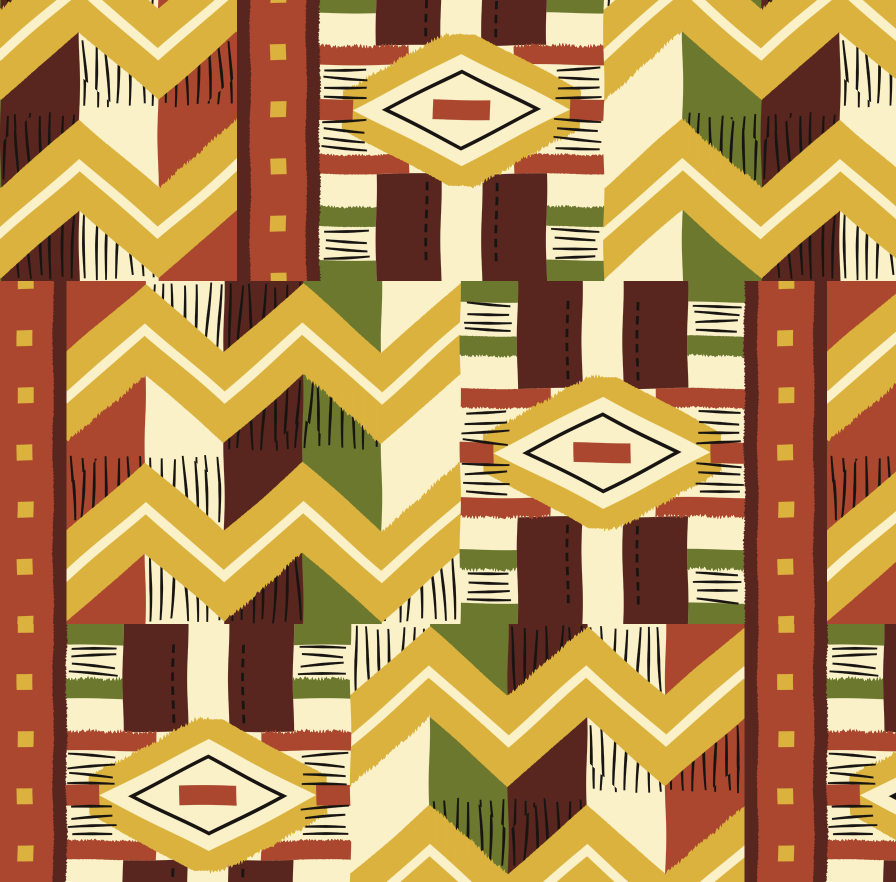
A Shadertoy shader for this pattern:

```glsl
// Patchwork of zigzag blocks, diamond medallions and dotted stripes in staggered rows.
#define CANVAS vec2(768.0, 756.0)
#define PERIOD 652.0
#define ROW_HEIGHT 294.0
#define COLUMN 67.5
#define ROUGHNESS 1.3
#define GOLD vec3(0.86, 0.70, 0.24)
#define CREAM vec3(0.98, 0.945, 0.79)
#define RED vec3(0.67, 0.28, 0.18)
#define BROWN vec3(0.345, 0.15, 0.12)
#define GREEN vec3(0.42, 0.47, 0.18)
#define INK vec3(0.09, 0.08, 0.07)

float edge;  // antialiasing width in design units

float hash(float n) { return fract(sin(n * 12.99) * 4375.85); }

// Dry brush edge built from layered sines
float bristle(float t) {
    return ROUGHNESS * (0.7 * sin(t * 1.7 + 3.0 * sin(t * 0.31))
        + 0.5 * sin(t * 2.6 + 2.0 * sin(t * 0.47)) + 0.5 * sin(t * 0.23));
}

float box(vec2 p, vec2 lo, vec2 hi) {
    vec2 d = max(lo - p, p - hi);
    return max(d.x, d.y);
}

void paint(inout vec3 c, vec3 ink, float d) {
    c = mix(c, ink, clamp(0.5 - d / edge, 0.0, 1.0));
}

// Uneven pen strokes: "along" runs from -reach to reach
float strokes(float across, float along, float spacing, float reach, float lean, float seed) {
    float id = floor(across / spacing) + seed * 17.0;
    float offset = (hash(id) - 0.5) * 2.4 + (hash(id + 5.3) - 0.5) * lean * along / reach;
    float d = abs(mod(across, spacing) - 0.5 * spacing - offset);
    float width = 1.25 - 0.5 * abs(along) / reach;
    return max(d - width, abs(along) - reach + 4.0 * hash(id + 9.1));
}

vec3 zigzagBlock(vec2 p, float seed) {
    float col = clamp(floor(p.x / COLUMN), 0.0, 4.0);
    float wave = 59.0 * abs(mod(p.x, 2.0 * COLUMN) / COLUMN - 1.0) - 29.5;
    float band = abs(p.y - wave) - 76.5;
    bool inner = band < 0.0;
    bool lower = p.y > wave;

    // Coloured columns
    vec3 c = RED;
    paint(c, CREAM, COLUMN - p.x);
    paint(c, BROWN, 2.0 * COLUMN - p.x);
    paint(c, GREEN, 3.0 * COLUMN - p.x);
    paint(c, CREAM, 4.0 * COLUMN - p.x);

    // Pen strokes behind the bands
    bool hatched = inner ? (col < 2.0 ? p.y > 0.0 : col < 4.0 && p.y < 0.0)
        : (col == 1.0 || col == 2.0 || (col == 4.0 && lower));
    float along = abs(p.y) - (inner ? 32.0 : 116.0);
    float hatch = strokes(p.x - col * COLUMN, along, COLUMN / 7.0, 30.0, 5.0,
        seed + col * 3.0 + (lower ? 1.0 : 2.0));
    if (hatched) paint(c, INK, hatch);

    // Gold bands, some edges dry-brushed, with a light centre line
    bool rough = inner ? (lower ? col == 4.0 : col == 0.0 || col == 3.0)
        : lower && col == 2.0;
    float wear = bristle(p.x + seed * 31.0) * (rough ? 1.0 : 0.1);
    paint(c, GOLD, (abs(band) - 39.0 + wear) * 0.75);
    paint(c, CREAM, (abs(band) - 5.3) * 0.75);
    return c;
}

vec3 medallion(vec2 p, float seed) {
    vec2 a = abs(p);
    float side = seed + 2.0 * sign(p.x) + 5.0 * sign(p.y);
    float wear = bristle(p.x + side * 23.0);
    float lowWear = p.y > 0.0 ? wear : 0.1 * wear;
    vec3 c = CREAM;

    // Cross bars and posts
    paint(c, GREEN, box(a, vec2(73, 129), vec2(130, 160)));
    paint(c, GREEN, box(a, vec2(73, 83.0 + 0.7 * (wear - lowWear)), vec2(130, 100.0 + lowWear)));
    paint(c, BROWN, box(a, vec2(17.5, 55), vec2(73, 160)));
    paint(c, RED, box(a, vec2(45, 38.5 + 0.6 * (wear - lowWear)), vec2(130, 55.0 + lowWear)));

    // Stitches
    vec2 stitch = vec2(a.x - 30.0, mod(a.y, 12.0) - 6.0);
    float dash = box(stitch, vec2(-1.2, -3.6), vec2(1.2, 3.6));
    paint(c, INK, max(dash, abs(a.y - 97.0) - 36.0));

    // Nested diamonds
    float hexagon = (a.y - 65.0 + 0.54 * max(a.x - 12.0, 0.0)) * 0.88;
    hexagon += wear * (p.x * p.y > 0.0 ? 0.9 : 0.15);
    paint(c, GOLD, max(hexagon, a.x - 102.0));
    paint(c, CREAM, (a.y - 48.0 + 0.516 * a.x) * 0.89);
    paint(c, RED, box(a, vec2(93, -1), vec2(130, 9)));
    paint(c, INK, abs((a.y - 33.0 + 0.508 * a.x) * 0.89) - 1.5);
    paint(c, RED, box(a, vec2(-1), vec2(24.5, 8.5)));

    // Side strokes
    float inside = strokes(a.y - 6.0, a.x - 100.0, 8.0, 21.0, 4.5, side);
    float outside = strokes(a.y - 101.0, a.x - 98.0, 7.2, 21.0, 4.0, side + 40.0);
    paint(c, INK, max(inside, abs(a.y - 22.0) - 16.0));
    paint(c, INK, max(outside, abs(a.y - 115.4) - 14.4));
    return c;
}

vec3 stripe(vec2 p, float seed) {
    vec3 c = BROWN;
    paint(c, RED, abs(p.x) - 24.0 + 0.25 * bristle(p.y + seed));
    vec2 dot = abs(vec2(p.x, mod(p.y + 24.5, 49.0) - 24.5));
    paint(c, GOLD, max(dot.x, dot.y) - 6.8);
    return c;
}

vec3 patchwork(vec2 p) {
    float row = floor((p.y + 53.0) / ROW_HEIGHT);
    p.y -= row * ROW_HEIGHT + 94.0;
    // Every other row is turned half round
    if (mod(row, 2.0) < 0.5) p = vec2(638.0 + 108.5 * (2.0 - row) - p.x, -p.y);
    else p.x -= 57.0;
    p.x = mod(p.x, PERIOD);
    p += 0.6 * vec2(sin(p.y * 0.07 + row * 2.0), sin(p.x * 0.06 + row));

    vec3 c = zigzagBlock(p, row);
    if (p.x > 330.0) paint(c, medallion(p - vec2(459.5, 0), row), 337.5 - p.x);
    if (p.x > 570.0) paint(c, stripe(p - vec2(616.5, 0), row), 581.0 - p.x + 0.4 * bristle(p.y));
    return c;
}

void mainImage(out vec4 fragColor, in vec2 fragCoord) {
    edge = 0.6 * CANVAS.x / iResolution.x;
    vec3 sum = vec3(0);
    for (int i = 0; i < 4; i++) {
        vec2 jitter = vec2(i % 2, i / 2) * 0.5 - 0.25;
        vec2 uv = (fragCoord + jitter) / iResolution.xy;
        sum += patchwork(vec2(uv.x, 1.0 - uv.y) * CANVAS);
    }
    fragColor = vec4(sum * 0.25, 1.0);
}
```
